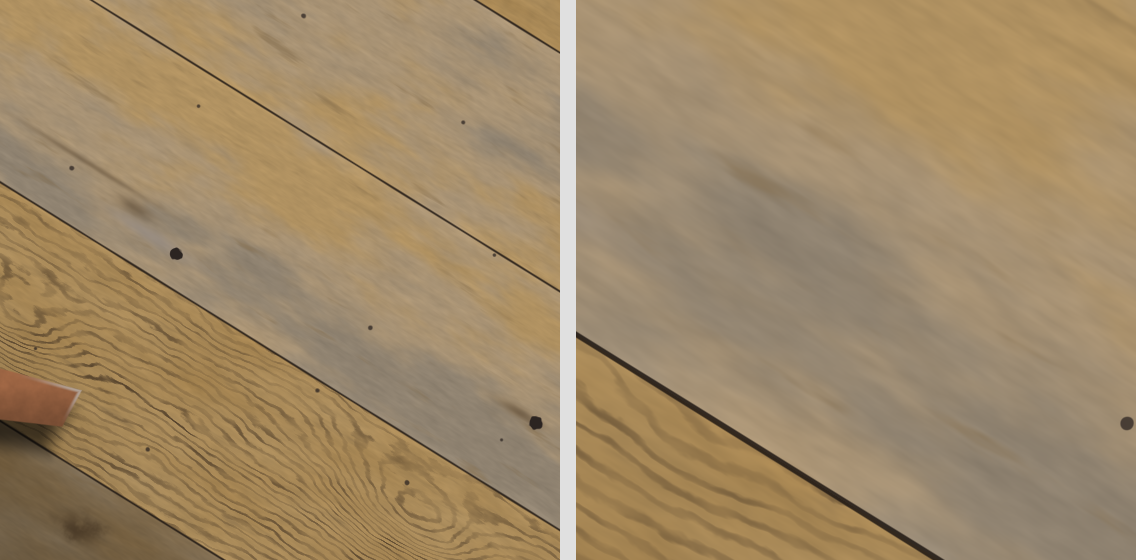
Left, the full canvas; right, a detail of the centre.
Write a WebGL 1 fragment shader that draws this texture.

```glsl
precision highp float;
// Worn oak floorboards running diagonally, with grain, knots, dark seams and a leather foot.
uniform vec2 u_resolution;

const float BOARD_WIDTH = 0.362;
const float FIRST_SEAM = 0.211;
const vec3 GREY = vec3(0.56, 0.51, 0.44);
const vec3 TAN = vec3(0.66, 0.575, 0.455);
const vec3 GOLD = vec3(0.69, 0.57, 0.38);
const vec3 BROWN = vec3(0.50, 0.41, 0.28);
const vec3 DARK_GRAIN = vec3(0.31, 0.24, 0.16);
const vec3 SEAM = vec3(0.13, 0.10, 0.08);
const vec3 KNOT = vec3(0.17, 0.14, 0.13);
const vec3 LEATHER = vec3(0.56, 0.36, 0.24);

vec2 hash2(vec2 c) {
  vec2 k = vec2(dot(c, vec2(127.1, 311.7)), dot(c, vec2(269.5, 183.3)));
  return fract(sin(k) * 43758.5);
}

float corner(vec2 cell, vec2 f, vec2 o) {
  return dot(hash2(cell + o) * 2.0 - 1.0, f - o);
}

float gradientNoise(vec2 p) {
  vec2 i = floor(p), f = fract(p);
  vec2 w = f * f * f * (f * (f * 6.0 - 15.0) + 10.0);
  float low = mix(corner(i, f, vec2(0.0)), corner(i, f, vec2(1.0, 0.0)), w.x);
  float high = mix(corner(i, f, vec2(0.0, 1.0)), corner(i, f, vec2(1.0)), w.x);
  return mix(low, high, w.y);
}

float fbm(vec2 p) {
  float sum = 0.0, amp = 1.0;
  for (int i = 0; i < 4; i++) {
    sum += amp * gradientNoise(p);
    p = p * 2.03 + 17.3;
    amp *= 0.55;
  }
  return sum;
}

// Soft elliptical spot, sized along and across the grain
float stain(vec2 g, vec2 center, vec2 size) {
  vec2 q = (g - center) / size;
  return exp(-dot(q, q));
}

float hole(vec2 g, vec2 center, float r, float px) {
  float d = length(g - center) + 0.3 * r * gradientNoise(g * 120.0);
  return 1.0 - smoothstep(r - px, r + px, d);
}

// Sparse pinholes, at most one per jittered cell
float pinholes(vec2 g, float px) {
  vec2 cell = floor(g / 0.2);
  vec2 rnd = hash2(cell + 5.0);
  float present = step(0.72, hash2(cell + 31.0).x);
  return present * hole(g, (cell + 0.2 + 0.6 * rnd) * 0.2, 0.0025 + 0.002 * rnd.x, px);
}

// Growth lines that bend into closed loops around two swirls
float growthLines(vec2 g) {
  float field = g.y * 62.0 + 1.8 * fbm(g * vec2(4.0, 9.0)) + 0.35 * fbm(g * vec2(25.0, 60.0));
  field += 6.0 * stain(g, vec2(-0.218, 0.375), vec2(0.11, 0.065));
  field += 7.5 * stain(g, vec2(0.574, 0.455), vec2(0.16, 0.075));
  return smoothstep(0.05, 1.0, sin(field * 6.2832));
}

// Signed distance to the line a-b, positive on its left
float side(vec2 p, vec2 a, vec2 b) {
  return dot(p - a, normalize(vec2(a.y - b.y, b.x - a.x)));
}

float foot(vec2 p) {
  vec2 tip = vec2(0.146, 0.303), heel = vec2(0.111, 0.238);
  float top = side(p, vec2(0.0, 0.342), tip);
  return max(max(top, side(p, tip, heel)), side(p, heel, vec2(0.0, 0.251)));
}

vec3 boardColor(float board, float t, vec2 g) {
  float blotch = fbm(g * vec2(4.0, 11.0) + board * 7.0);
  float tone = 0.55 + 0.75 * blotch;
  if (board == 1.0) tone += 0.9 * smoothstep(0.05, 0.85, t) - 0.5 - 0.25 * smoothstep(-0.1, 0.7, g.x);
  if (board == 2.0) tone += 0.3 - 0.45 * smoothstep(0.0, 0.5, t);
  vec3 color = mix(GREY, TAN, smoothstep(-0.1, 0.5, tone));
  color = mix(color, GOLD, smoothstep(0.45, 1.0, tone));
  if (board == 0.0 || board == 3.0) color = mix(GOLD, vec3(0.62, 0.49, 0.29), 0.4 + 0.6 * blotch);
  if (board < 0.0) color = mix(BROWN, GREY, 0.2 + 0.5 * blotch);
  return color;
}

void main() {
  float px = 1.0 / min(u_resolution.x, u_resolution.y);
  vec2 p = gl_FragCoord.xy * px;
  vec2 g = vec2(dot(p, vec2(0.849, -0.528)), dot(p, vec2(0.528, 0.849)));
  float row = (g.y - FIRST_SEAM) / BOARD_WIDTH;
  float board = floor(row), t = fract(row);
  vec3 color = boardColor(board, t, g);

  // Fine fibres and darker worn streaks
  color *= 1.0 + 0.07 * fbm(g * vec2(14.0, 75.0)) + 0.04 * gradientNoise(g * vec2(60.0, 190.0));
  float streak = smoothstep(0.25, 0.8, fbm(g * vec2(7.0, 38.0) + board * 13.0));
  color = mix(color, BROWN, 0.5 * streak);
  if (board == 0.0) {
    float heavy = exp(-pow((g.y - 0.375) / 0.035, 2.0));
    float worn = smoothstep(-0.2, 0.6, fbm(g * vec2(9.0, 25.0)));
    float depth = 0.16 + 0.4 * worn + 0.35 * heavy * worn + 0.12 * (1.0 - t);
    color = mix(color, DARK_GRAIN, growthLines(g) * depth);
  }

  // Knots with pale grey tails and smudges
  color = mix(color, vec3(0.60, 0.56, 0.53), 0.7 * stain(g, vec2(-0.08, 0.634), vec2(0.08, 0.012)));
  float smudge = 0.5 * stain(g, vec2(-0.127, 0.661), vec2(0.035, 0.012));
  smudge += 0.55 * stain(g, vec2(0.65, 0.713), vec2(0.04, 0.009));
  smudge += 0.85 * stain(g + 0.02 * fbm(g * 30.0), vec2(0.092, 0.123), vec2(0.035, 0.02));
  smudge += 0.45 * stain(g, vec2(-0.24, 0.685), vec2(0.13, 0.005));
  color = mix(color, DARK_GRAIN, min(smudge, 1.0));
  float knots = max(hole(g, vec2(-0.021, 0.63), 0.011, px), hole(g, vec2(0.683, 0.713), 0.012, px));
  color = mix(color, KNOT, max(knots, 0.75 * pinholes(g, px)));

  // Seams of uneven width with a lighter worn edge
  float gap = min(t, 1.0 - t) * BOARD_WIDTH;
  float width = 0.0017 + 0.0008 * gradientNoise(vec2(g.x * 9.0, floor(row + 0.5)));
  color *= 1.0 + 0.08 * exp(-gap / 0.008);
  color = mix(color, SEAM, 0.88 * (1.0 - smoothstep(width - px, width + px, gap)));

  // Dim corner, then the foot and its shadow
  color *= 0.84 + 0.16 * smoothstep(0.0, 0.55, p.x + p.y);
  color *= 0.4 + 0.6 * smoothstep(-0.025, 0.03, foot(p + vec2(0.03, 0.04)));
  float d = foot(p);
  vec3 leather = LEATHER * (0.85 + 0.25 * smoothstep(0.24, 0.33, p.y) + 0.08 * fbm(p * 40.0));
  float rim = smoothstep(-0.008, -0.002, d) * smoothstep(0.02, 0.14, p.x) * smoothstep(0.24, 0.30, p.y);
  leather = mix(leather, vec3(0.72, 0.69, 0.66), 0.8 * rim);
  color = mix(color, leather, 1.0 - smoothstep(-px, px, d));
  gl_FragColor = vec4(color, 1.0);
}
```
